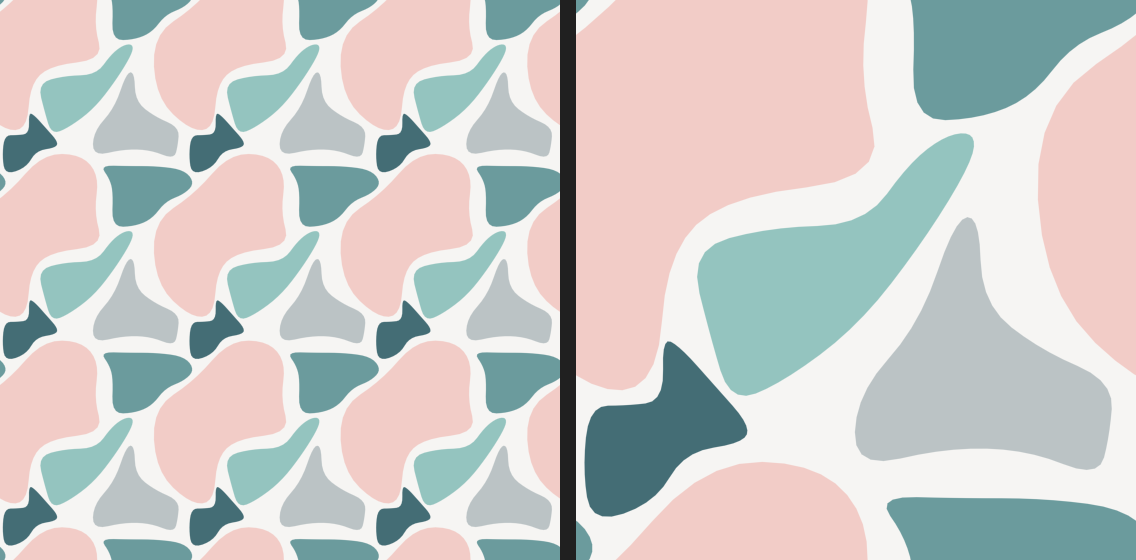
Left, the full canvas; right, a detail of the centre.
Give the GLSL for this pattern, as a WebGL 1 fragment shader.

```glsl
precision highp float;

uniform vec2 u_resolution;

#define REPEATS 3.0      // whole repeats across and down
#define CELL 254.0       // outline units per repeat
#define CURVE_STEPS 5    // straight pieces per curve section
#define CREAM vec3(0.965, 0.961, 0.953)
#define BLUSH vec3(0.949, 0.800, 0.780)
#define TEAL vec3(0.420, 0.608, 0.616)
#define MINT vec3(0.580, 0.769, 0.749)
#define GREY vec3(0.733, 0.765, 0.773)
#define PETROL vec3(0.267, 0.427, 0.459)

// Squared distance from p to the segment from a to b
float segmentDistance2(vec2 p, vec2 a, vec2 b) {
  vec2 ab = b - a;
  vec2 ap = p - a;
  vec2 offset = ap - ab * clamp(dot(ap, ab) / max(dot(ab, ab), 1e-6), 0.0, 1.0);
  return dot(offset, offset);
}

// True when a ray from p towards +x meets the segment from a to b
bool crosses(vec2 p, vec2 a, vec2 b) {
  if ((a.y > p.y) == (b.y > p.y)) return false;
  return p.x < a.x + (p.y - a.y) * (b.x - a.x) / (b.y - a.y);
}

// Signed distance to a closed quadratic B-spline with 12 control points,
// two per vec4, repeated once per cell
float pebble(vec2 p, vec4 a, vec4 b, vec4 c, vec4 d, vec4 e, vec4 f) {
  vec2 v[14];
  v[0] = a.xy;  v[1] = a.zw;
  v[2] = b.xy;  v[3] = b.zw;
  v[4] = c.xy;  v[5] = c.zw;
  v[6] = d.xy;  v[7] = d.zw;
  v[8] = e.xy;  v[9] = e.zw;
  v[10] = f.xy; v[11] = f.zw;
  v[12] = a.xy; v[13] = a.zw;

  // Wrap to the copy nearest the middle of the outline
  vec4 sum = a + b + c + d + e + f;
  vec2 middle = (sum.xy + sum.zw) / 12.0;
  p = middle + (fract((p - middle) / CELL + 0.5) - 0.5) * CELL;

  float nearest2 = 1e6;
  float side = 1.0;
  vec2 previous = 0.5 * (v[0] + v[1]);
  for (int i = 0; i < 12; i++) {
    vec2 control = v[i + 1];
    vec2 start = 0.5 * (v[i] + control);
    vec2 end = 0.5 * (control + v[i + 2]);
    for (int k = 1; k <= CURVE_STEPS; k++) {
      float t = float(k) / float(CURVE_STEPS);
      vec2 next = mix(mix(start, control, t), mix(control, end, t), t);
      nearest2 = min(nearest2, segmentDistance2(p, previous, next));
      if (crosses(p, previous, next)) side = -side;
      previous = next;
    }
  }
  return side * sqrt(nearest2);
}

// Lay one flat colour over the base with a pixel-wide soft edge
vec3 paint(vec3 base, vec3 ink, float distance, float pixel) {
  return mix(base, ink, smoothstep(0.75, -0.75, distance / pixel));
}

void main() {
  vec2 p = (gl_FragCoord.xy / u_resolution - 0.5) * REPEATS * CELL;
  float pixel = REPEATS * CELL / min(u_resolution.x, u_resolution.y);

  // Large lobed pebble
  float lobe = pebble(p,
    vec4(-69, 172, -16, 171), vec4(8, 142, 1, 92),
    vec4(14, 46, -59, 38), vec4(-86, 12, -90, -49),
    vec4(-122, -51, -169, -6), vec4(-174, 79, -116, 117));

  // Flat-topped wedge
  float wedge = pebble(p,
    vec4(9, 156, 46, 155), vec4(86, 155, 124, 150),
    vec4(138, 132, 124, 117), vec4(98, 107, 80, 83),
    vec4(56, 73, 25, 72), vec4(27, 119, 22, 138));

  // Slanted drop
  float drop = pebble(p,
    vec4(41, 66, 54, 67), vec4(53, 54, 31, 18),
    vec4(1, -21, -34, -47), vec4(-57, -56, -66, -26),
    vec4(-76, 14, -39, 24), vec4(4, 25, 24, 53));

  // Three-cornered peak
  float peak = pebble(p,
    vec4(45, 28, 56, 29), vec4(57, -11, 84, -32),
    vec4(117, -46, 115, -71), vec4(110, -90, 78, -77),
    vec4(41, -76, -1, -86), vec4(0, -52, 29, -20));

  // Small notched chip
  float chip = pebble(p,
    vec4(-88, -26, -80, -30), vec4(-64, -48, -48, -66),
    vec4(-51, -74, -78, -78), vec4(-91, -101, -120, -111),
    vec4(-124, -86, -121, -57), vec4(-104, -57, -87, -55));

  vec3 color = CREAM;
  color = paint(color, BLUSH, lobe, pixel);
  color = paint(color, TEAL, wedge, pixel);
  color = paint(color, MINT, drop, pixel);
  color = paint(color, GREY, peak, pixel);
  color = paint(color, PETROL, chip, pixel);
  gl_FragColor = vec4(color, 1.0);
}
```
